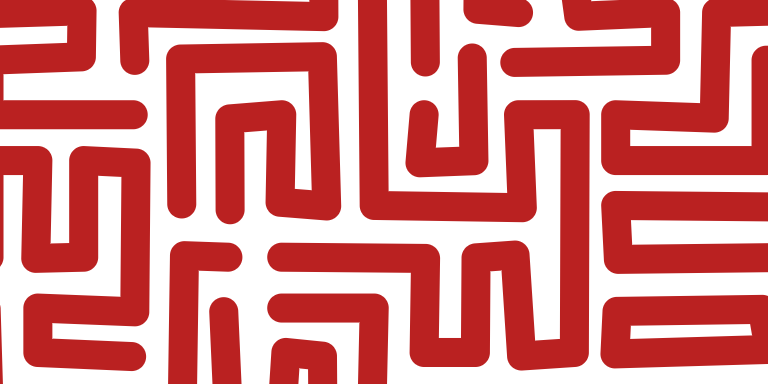
Write a Shadertoy shader that draws this pattern.

```glsl
// Labyrinth of thick round-capped red strokes on white.
// Random links between 2x2-node cells are outlined, so each node joins two edges;
// a few edges are cut into dead ends, and straight runs tilt between jittered corners.

const vec3 RED = vec3(0.73, 0.13, 0.13);
const vec3 WHITE = vec3(1.0);
const float PITCH = 0.127;        // node spacing, in canvas heights
const float HALF_WIDTH = 0.0378;  // stroke half width, in canvas heights
const float CUT_CHANCE = 0.18;
const int MAX_RUN = 16;

float hash(vec2 p, float seed) {
    vec3 q = fract(vec3(p.xyx + seed * 7.31) * vec3(0.1031, 0.1030, 0.0973));
    q += dot(q, q.yzx + 33.33);
    return fract((q.x + q.y) * q.z);
}

// Direction of the neighbour that a cell links to
vec2 chosenLink(vec2 cell) {
    float k = floor(4.0 * hash(cell, 1.0));
    return k < 2.0 ? vec2(2.0 * k - 1.0, 0.0) : vec2(0.0, 2.0 * k - 5.0);
}

bool linked(vec2 cell, vec2 dir) {
    return dot(chosenLink(cell), dir) > 0.5 || dot(chosenLink(cell + dir), dir) < -0.5;
}

// Does a stroke leave this node in direction dir?
bool hasEdge(vec2 node, vec2 dir) {
    vec2 low = min(node, node + dir);
    vec2 axis = abs(dir);
    vec2 cell = floor(low * 0.5);
    vec2 corner = low - 2.0 * cell;
    if (dot(corner, axis) > 0.5) return linked(cell, axis);

    // Inside a cell: keep the side unless a link opens it or it is cut
    vec2 outward = axis.yx * (2.0 * dot(corner, axis.yx) - 1.0);
    if (linked(cell, outward)) return false;
    bool cutsVertical = hash(cell, 2.0) < 0.7;
    bool cuttable = cutsVertical == (axis.y > 0.5);
    return !(cuttable && hash(low, 3.0) < CUT_CHANCE);
}

// Last node of the straight run from a node
vec2 runEnd(vec2 node, vec2 dir) {
    for (int i = 0; i < MAX_RUN; i++) {
        if (!hasEdge(node, dir)) break;
        node += dir;
    }
    return node;
}

// Uneven rows and columns, plus an extra shift on half of the nodes
vec2 nodePosition(vec2 node) {
    vec2 spacing = vec2(hash(vec2(node.x, 5.0), 4.0), hash(vec2(9.0, node.y), 5.0)) - 0.5;
    vec2 shift = vec2(hash(node, 6.0), hash(node, 7.0)) - 0.5;
    float shifted = step(0.5, hash(node, 8.0));
    return node + 0.16 * spacing + 0.18 * shifted * shift;
}

float segmentDistance(vec2 p, vec2 a, vec2 b) {
    vec2 ab = b - a;
    float t = clamp(dot(p - a, ab) / dot(ab, ab), 0.0, 1.0);
    return length(p - a - ab * t);
}

// Distance to the whole straight run through a node along an axis
float runDistance(vec2 p, vec2 node, vec2 axis) {
    vec2 first = runEnd(node, -axis);
    vec2 last = runEnd(node, axis);
    if (dot(last - first, axis) < 0.5) return 1e3;
    return segmentDistance(p, nodePosition(first), nodePosition(last));
}

float labyrinthDistance(vec2 p) {
    float d = 1e3;
    vec2 base = floor(p);
    for (int y = 0; y < 2; y++) {
        for (int x = 0; x < 2; x++) {
            vec2 node = base + vec2(x, y);
            d = min(d, runDistance(p, node, vec2(1.0, 0.0)));
            d = min(d, runDistance(p, node, vec2(0.0, 1.0)));
        }
    }
    return d;
}

void mainImage(out vec4 fragColor, in vec2 fragCoord) {
    vec2 p = fragCoord / iResolution.y / PITCH + vec2(20.3, 30.4);
    float d = labyrinthDistance(p) * PITCH - HALF_WIDTH;
    float ink = clamp(0.5 - d * iResolution.y, 0.0, 1.0);
    fragColor = vec4(mix(WHITE, RED, ink), 1.0);
}
```
